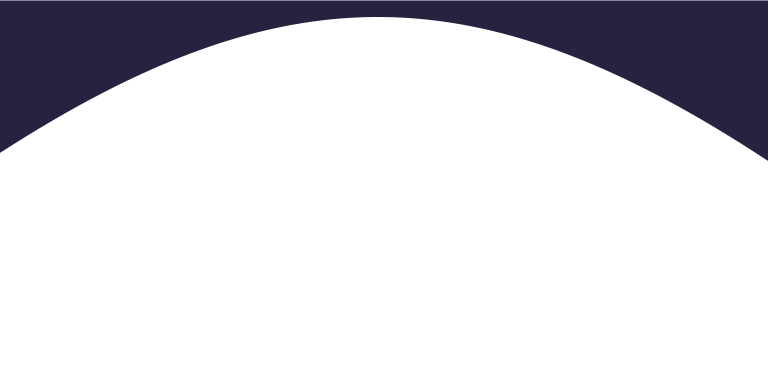
This background is drawn by a Shadertoy shader. Its source:

```glsl
// A broad white hill with softly flattening slopes under a dark violet sky.

// Approximate signed distance to the hill's hyperbolic crest, negative inside.
float hillDistance(vec2 p) {
    float x = p.x - 0.984;
    float bend = sqrt(1.375 * 1.375 + 1.1346 * x * x);
    float crest = 0.9557 + 1.375 - bend;
    float slope = 1.1346 * x / bend;
    return (p.y - crest) / sqrt(1.0 + slope * slope);
}

void mainImage(out vec4 fragColor, in vec2 fragCoord) {
    vec2 p = fragCoord / iResolution.y;
    float pixel = 1.0 / iResolution.y;
    vec3 violet = vec3(0.16, 0.13, 0.25);
    vec3 white = vec3(1.0);

    // Hill with a one-pixel soft edge
    float hill = clamp(0.5 - hillDistance(p) / pixel, 0.0, 1.0);
    vec3 color = mix(violet, white, hill);

    // Hairline of light along the top border
    float hairline = clamp(0.5 + (p.y - 0.9988) / pixel, 0.0, 1.0);
    color = mix(color, white, hairline);

    fragColor = vec4(color, 1.0);
}
```
